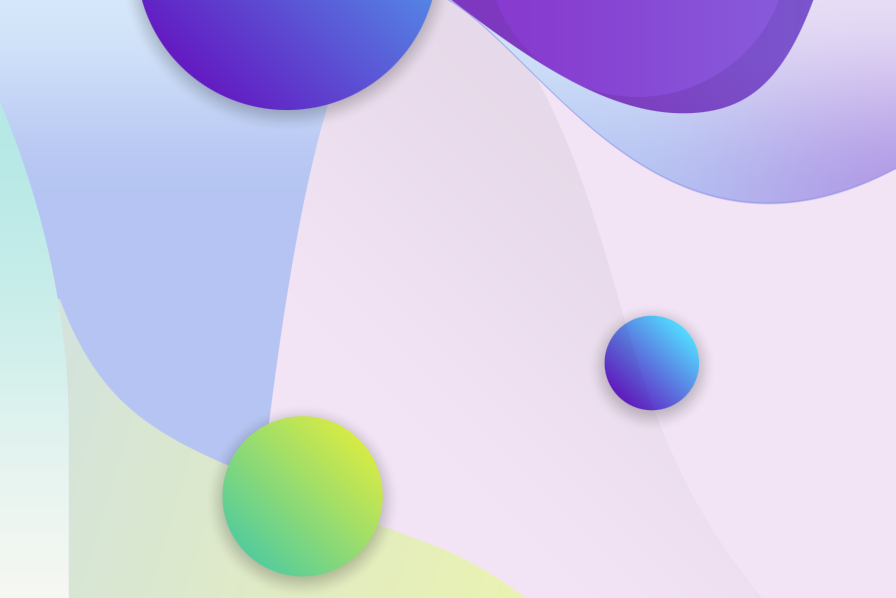
A Shadertoy shader for this background:

```glsl
float fill(float d) {
    return clamp(0.5 - d / max(fwidth(d), 1e-5), 0.0, 1.0);
}

// Disc with a soft drop shadow and a diagonal gradient
vec3 disc(vec3 col, vec2 p, vec2 center, float radius, vec3 low, vec3 high) {
    vec2 q = p - center;
    float shadow = smoothstep(0.03, -0.02, length(q + vec2(0.0, 0.008)) - radius);
    col *= 1.0 - 0.24 * shadow;
    float along = 0.5 + 0.3536 * (q.x + q.y) / radius;
    vec3 paint = mix(low, high, clamp(along, 0.0, 1.0));
    return mix(col, paint, fill(length(q) - radius));
}

// Heights of the wave edges below the top, as functions of x
float paleDepth(float x) {
    float s = x - 1.285;
    return 0.34 - s * s * (1.37 - 0.35 * s - 4.5 * s * s * s * s);
}

float purpleDepth(float x) {
    float s = x - 1.143;
    float bend = s < 0.0 ? 1.8 + 1.4 * s : 1.85 + 46.0 * s * s;
    return 0.1895 - s * s * bend;
}

float hillHeight(float x) {
    float tail = max(x - 0.72, 0.0);
    return 0.36 - 0.375 * x + 0.1775 * exp(-13.0 * (x - 0.1)) - 1.2 * tail * tail;
}

void mainImage(out vec4 fragColor, in vec2 fragCoord) {
    vec2 p = fragCoord / iResolution.y;
    float depth = 1.0 - p.y;
    vec3 col = vec3(0.95, 0.895, 0.96);

    // Small blue disc, under the shaded sweep
    col = disc(col, p, vec2(1.090, 0.393), 0.079,
               vec3(0.39, 0.10, 0.76), vec3(0.32, 0.86, 1.0));

    // Shaded sweep ending on a long curve
    float sweepEdge = 0.812 + depth * (0.769 + depth * (0.683 * depth - 0.989));
    float shade = 0.05 * smoothstep(0.85, 1.8, p.x + p.y);
    col *= 1.0 - shade * fill(p.x - sweepEdge);

    // Pale wave with a fine blue rim
    float pale = depth - paleDepth(p.x);
    vec3 paleTop = mix(vec3(0.84, 0.91, 0.98), vec3(0.91, 0.87, 0.96), smoothstep(0.9, 1.4, p.x));
    vec3 paleLow = mix(vec3(0.71, 0.77, 0.95), vec3(0.69, 0.60, 0.90), smoothstep(1.0, 1.55, p.x));
    col = mix(col, mix(paleTop, paleLow, smoothstep(-0.03, 0.34, depth)), fill(pale));
    float rim = smoothstep(0.003, 0.0, abs(pale)) * step(0.75, p.x);
    col = mix(col, vec3(0.50, 0.52, 0.90), 0.5 * rim);

    // Purple wave with a lighter round patch
    float across = smoothstep(0.8, 1.4, p.x);
    vec3 purple = mix(vec3(0.49, 0.22, 0.75), vec3(0.48, 0.33, 0.80), across);
    purple -= vec3(0.0, 0.25, 0.25) * max(depth - 0.1, 0.0);
    vec3 patchColor = mix(vec3(0.53, 0.23, 0.81), vec3(0.53, 0.36, 0.86), across);
    purple = mix(purple, patchColor, fill(length(p - vec2(1.066, 1.092)) - 0.254));
    col = mix(col, purple, fill(depth - purpleDepth(p.x)));

    // Green hill
    float hill = max(p.y - hillHeight(p.x), p.y - 0.5);
    float warmth = clamp((p.x - 0.1 + 0.3 * (0.4 - p.y)) / 0.9, 0.0, 1.0);
    col = mix(col, mix(vec3(0.83, 0.89, 0.86), vec3(0.92, 0.95, 0.69), warmth), fill(hill));

    // Teal bank on the left
    float rise = max(p.y - 0.28, 0.0);
    float bank = p.x - 0.115 + 0.38 * rise * rise;
    vec3 teal = mix(vec3(0.967, 0.97, 0.95), vec3(0.71, 0.91, 0.90), smoothstep(-0.1, 0.85, p.y));
    col = mix(col, teal, fill(bank));

    // Large discs
    col = disc(col, p, vec2(0.480, 1.068), 0.252,
               vec3(0.39, 0.10, 0.76), vec3(0.31, 0.66, 0.94));
    col = disc(col, p, vec2(0.506, 0.170), 0.134,
               vec3(0.33, 0.80, 0.61), vec3(0.84, 0.92, 0.27));

    fragColor = vec4(col, 1.0);
}
```
